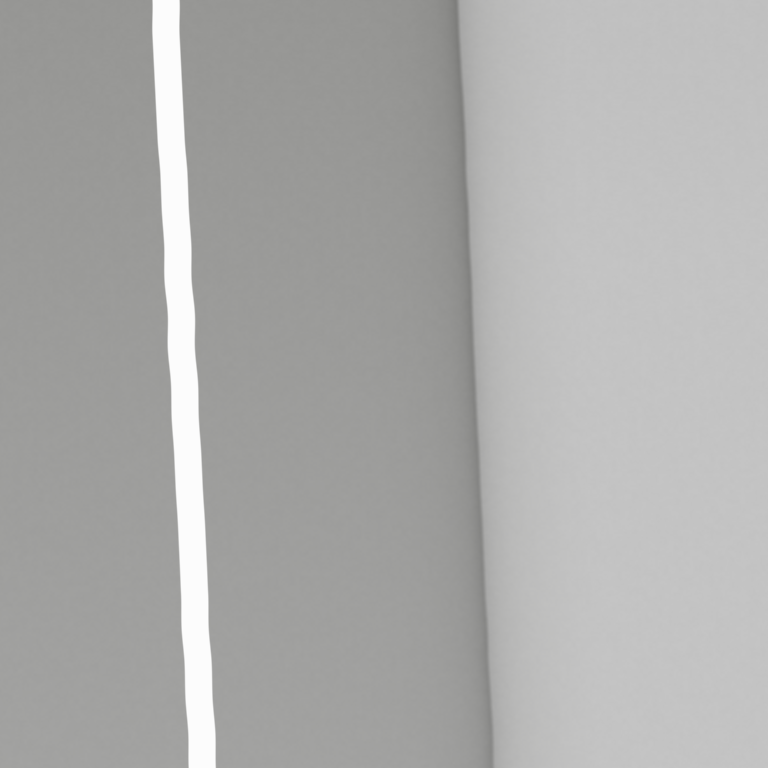
This background is drawn by a WebGL 1 fragment shader. Its source:

```glsl
precision highp float;
// Two grey wall planes meeting at a soft shaded corner, with a slanted white light strip.

uniform vec2 u_resolution;

const vec3 WALL_TOP = vec3(0.590, 0.590, 0.582);
const vec3 WALL_BOTTOM = vec3(0.635, 0.635, 0.630);
const vec3 PANEL_NEAR = vec3(0.735, 0.735, 0.732);
const vec3 PANEL_FAR = vec3(0.765, 0.765, 0.765);
const vec3 STRIP_WHITE = vec3(0.988);

float hash(vec2 p) {
  return fract(sin(dot(p, vec2(127.1, 311.7))) * 43758.5453);
}

float noise(vec2 p) {
  vec2 i = floor(p);
  vec2 f = fract(p);
  f = f * f * (3.0 - 2.0 * f);
  float low = mix(hash(i), hash(i + vec2(1.0, 0.0)), f.x);
  float high = mix(hash(i + vec2(0.0, 1.0)), hash(i + vec2(1.0, 1.0)), f.x);
  return mix(low, high, f.y);
}

// Signed horizontal distance to a slanted line with a slight hand-cut wobble.
float slantDistance(vec2 p, float bottomX, float topX, float wobble) {
  float waver = (noise(vec2(topX * 50.0, p.y * 22.0)) - 0.5) * wobble;
  return p.x - mix(bottomX, topX, p.y) - waver;
}

// Left plane: lighter toward the floor, darkening into the corner.
vec3 wallColor(vec2 p, float corner) {
  float depth = max(-corner, 0.0);
  float shade = 0.055 * exp(-depth / 0.045) + 0.06 * exp(-depth / 0.008);
  return mix(WALL_BOTTOM, WALL_TOP, p.y) - shade;
}

// Right plane: rises quickly out of the corner, then levels off.
vec3 panelColor(vec2 p, float corner) {
  float depth = max(corner, 0.0);
  float shade = 0.085 * exp(-depth / 0.022);
  float topShade = 0.012 * smoothstep(0.6, 1.0, p.y);
  return mix(PANEL_NEAR, PANEL_FAR, smoothstep(0.0, 0.16, depth)) - shade - topShade;
}

// Fine plaster grain centred on zero.
float grain(vec2 p) {
  return (noise(p * 150.0) - 0.5) * 0.007 + (noise(p * 330.0 + 17.0) - 0.5) * 0.006;
}

void main() {
  vec2 p = gl_FragCoord.xy / u_resolution;
  float pixel = 1.0 / u_resolution.x;

  // Planes on both sides of the corner
  float corner = slantDistance(p, 0.642, 0.595, 0.003);
  float side = smoothstep(-0.0015 - pixel, 0.0035 + pixel, corner);
  vec3 color = mix(wallColor(p, corner), panelColor(p, corner), side);
  color += grain(p);

  // Light strip
  float strip = abs(slantDistance(p, 0.264, 0.2150, 0.003)) - 0.0177;
  float cover = 1.0 - smoothstep(-pixel, pixel, strip);
  color = mix(color, STRIP_WHITE, cover);

  gl_FragColor = vec4(color, 1.0);
}
```
